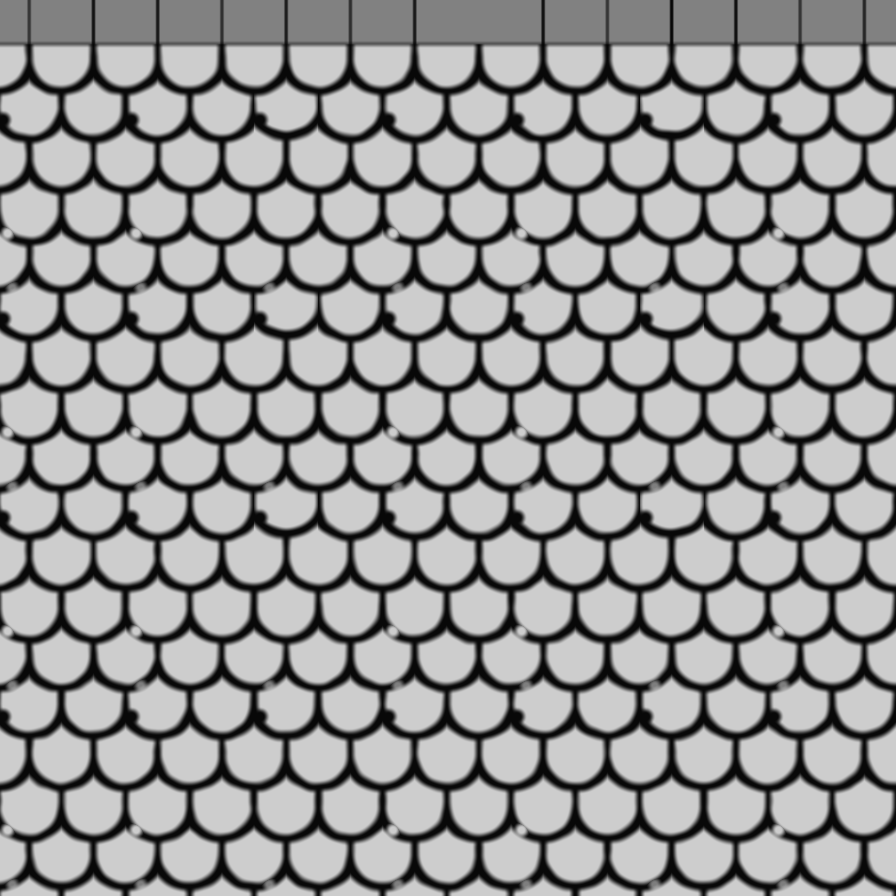
Give the GLSL for this pattern, as a Shadertoy shader.

```glsl
// Overlapping rounded roof scales in staggered rows below a grey ridge strip.
// Rows are composited from lower to upper; each scale is a pale U-shaped face
// on a flatter dark rim, with periodic chips, gaps and squat scales.

#define PITCH 0.0717        // scale spacing across
#define ROW_STEP 0.0555     // row spacing down
#define ORIGIN vec2(0.0326, 0.0651)
#define FACE_RADIUS 0.0322
#define RIM_RADIUS 0.0485
#define RIM_DROP 0.0410     // rim bottom below the scale centre
#define BAND 0.0490         // height of the ridge strip
#define SOFTNESS 0.0033
#define WOBBLE 0.0016
#define FACE_GREY 0.802
#define BAND_GREY 0.505
#define RIM_GREY 0.03

float hash(vec2 p) {
    return fract(sin(dot(p, vec2(127.1, 311.7))) * 43758.5);
}

float noise(vec2 p) {
    vec2 i = floor(p), f = fract(p);
    f = f * f * (3.0 - 2.0 * f);
    return mix(mix(hash(i), hash(i + vec2(1, 0)), f.x),
               mix(hash(i + vec2(0, 1)), hash(i + vec2(1, 1)), f.x), f.y);
}

// Coverage of the inside of a signed distance
float fill(float d) {
    float w = SOFTNESS + 0.5 / iResolution.y;
    return 1.0 - smoothstep(-w, w, d);
}

float spot(vec2 q, vec2 centre, float radius) {
    return fill(length(q - centre) - radius);
}

// Returns (grey, coverage) of one row; p.y runs downward
vec2 scaleRow(vec2 p, float row) {
    float stagger = 0.5 * (1.0 - mod(row, 2.0));
    float x = (p.x - ORIGIN.x) / PITCH - stagger;
    float column = floor(x + 0.5);
    float phase = mod(row, 4.0);
    float evenColumn = 1.0 - mod(column, 2.0);
    bool thirdPair = mod(column, 6.0) == 4.0;
    float sag = 0.0018 * sin(1.5708 * row);
    vec2 q = vec2((x - column) * PITCH, p.y - ORIGIN.y - row * ROW_STEP + sag);

    // Squat scales
    bool squat = phase == 1.0 && thirdPair && row < 12.0;
    vec2 f = squat ? q * vec2(0.94, 1.16) : q;

    // Face and rim
    float wobble = WOBBLE * (noise(p * 75.0) - 0.5);
    float face = fill(length(vec2(f.x, max(f.y, 0.0))) - FACE_RADIUS + wobble);
    float rimCentre = RIM_DROP - RIM_RADIUS - (squat ? 0.003 : 0.0);
    float rim = length(vec2(q.x, max(q.y - rimCentre, 0.0))) - RIM_RADIUS;

    // Dark chips at the left, then pale breaks in the rim
    if (phase == 1.0) {
        face *= 1.0 - evenColumn * spot(q, vec2(-0.029, 0.015), 0.0075);
    }
    if (phase == 3.0 && !thirdPair) {
        face = max(face, evenColumn * spot(q, vec2(-0.024, 0.027), 0.0065));
    }
    if (phase == 0.0 && row > 0.0) {
        float gap = spot(q, vec2(0.017, 0.034), 0.006);
        face = max(face, 0.6 * (1.0 - evenColumn) * gap);
    }
    return vec2(mix(RIM_GREY, FACE_GREY, face), fill(rim + wobble));
}

// Ridge strip with thin joints of uneven strength, one of them closed
float ridge(vec2 p) {
    float x = (p.x - ORIGIN.x) / PITCH;
    float joint = floor(x + 0.5);
    float d = abs(x - joint) * PITCH;
    float line = 1.0 - smoothstep(0.0005, 0.0032, d);
    float strength = joint == 7.0 ? 0.0 : 0.55 + 0.4 * hash(vec2(joint, 3.0));
    float edge = smoothstep(BAND - 0.004, BAND, p.y);
    return BAND_GREY * (1.0 - line * strength) * (1.0 - 0.35 * edge);
}

void mainImage(out vec4 fragColor, in vec2 fragCoord) {
    vec2 p = fragCoord / iResolution.xy;
    p.y = 1.0 - p.y;

    // Upper rows overlap lower rows
    float nearest = floor((p.y - ORIGIN.y) / ROW_STEP + 0.5);
    float grey = RIM_GREY;
    for (int i = 1; i >= -1; i--) {
        float row = nearest + float(i);
        if (row < 0.0) continue;
        vec2 layer = scaleRow(p, row);
        grey = mix(grey, layer.x, layer.y);
    }

    // Shaded top edge and ridge strip
    grey *= 1.0 - 0.5 * (1.0 - smoothstep(BAND, BAND + 0.005, p.y));
    grey = mix(grey, ridge(p), 1.0 - smoothstep(BAND - 0.001, BAND + 0.0015, p.y));
    fragColor = vec4(vec3(grey), 1.0);
}
```
